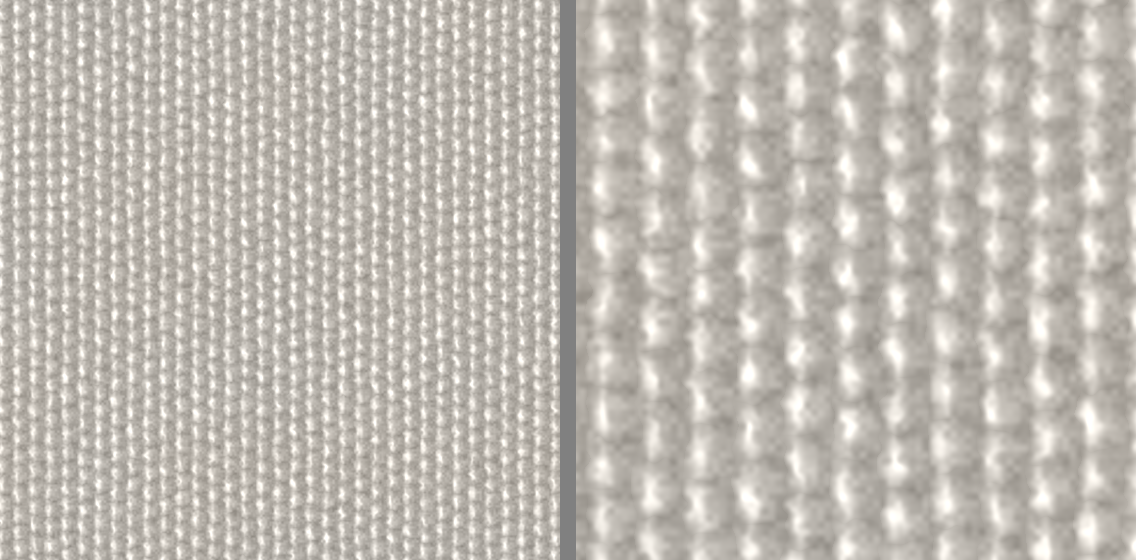
Left, the full canvas; right, a detail of the centre.
Write a WebGL 1 fragment shader that draws this texture.

```glsl
precision highp float;
// Off-white woven canvas: vertical cords of staggered, glossy thread beads.

uniform vec2 u_resolution;

float hash(vec2 p) {
  vec3 q = fract(p.xyx * vec3(0.1031, 0.1030, 0.0973));
  q += dot(q, q.yzx + 33.33);
  return fract((q.x + q.y) * q.z);
}

float noise(vec2 p) {
  vec2 i = floor(p), f = fract(p);
  f = f * f * (3.0 - 2.0 * f);
  return mix(mix(hash(i), hash(i + vec2(1.0, 0.0)), f.x),
             mix(hash(i + vec2(0.0, 1.0)), hash(i + 1.0), f.x), f.y);
}

// Soft elliptical spot, 1 at its centre
float spot(vec2 p, vec2 size) {
  p /= size;
  return exp(-dot(p, p));
}

// Brightness of the weave at p, one unit per bead
float weave(vec2 p) {
  // Cords sway a little; every second one is shifted by half a bead
  p.x += 0.12 * (noise(p * vec2(0.7, 1.1) + 40.0) - 0.5);
  float cord = floor(p.x);
  p.y += 0.5 * mod(cord, 2.0) + 0.25 * hash(vec2(cord, 5.0));
  p.y += 0.4 * noise(vec2(cord * 7.0, p.y * 0.35));
  vec2 bead = vec2(cord, floor(p.y)) + 60.0;
  vec2 q = fract(p) - 0.5;

  // Rounded body, lit from the left
  vec2 bulge = 1.0 - 4.0 * q * q;
  float dome = bulge.x * bulge.y;
  float tone = 0.668 + dome * (0.088 - 0.10 * q.x + 0.03 * (hash(bead) - 0.5));

  // Slanted gloss, with a fainter ridge joining the beads
  float edge = q.x + 0.22 + 0.2 * q.y;
  float lift = 0.16 * (hash(bead + 17.0) - 0.5);
  float gloss = spot(vec2(edge, q.y + 0.06 + lift), vec2(0.17, 0.34));
  tone += gloss * sqrt(bulge.y) * mix(0.13, 0.23, hash(bead + 31.0));
  tone += 0.085 * spot(vec2(q.x + 0.22, 0.0), vec2(0.15, 1.0));

  // Shadowed pits where neighbouring beads meet
  float pit = spot(vec2(q.x - 0.24, abs(q.y) - 0.5), vec2(0.2, 0.17));
  return tone - pit * mix(0.02, 0.06, noise(p * 1.3 + 80.0));
}

void main() {
  vec2 uv = gl_FragCoord.xy / u_resolution;
  vec2 fray = vec2(noise(uv * 150.0), noise(uv * 150.0 + 200.0)) - 0.5;
  float tone = weave(uv * vec2(34.4, 31.0) + vec2(0.28, 0.0) + 0.18 * fray);

  // Fibre grain and a trace of uneven shade
  tone += 0.10 * (noise(uv * 240.0 + 11.0) - 0.5);
  tone += 0.05 * (noise(uv * 120.0 + 23.0) - 0.5);
  tone += 0.008 * (noise(uv * 4.0) - 0.5);

  float warmth = 0.006 * (noise(uv * 6.0 + 9.0) - 0.5);
  vec3 linen = tone - vec3(0.0, 0.02, 0.05) + vec3(warmth, 0.0, -warmth);
  gl_FragColor = vec4(clamp(linen, 0.0, 1.0), 1.0);
}
```
